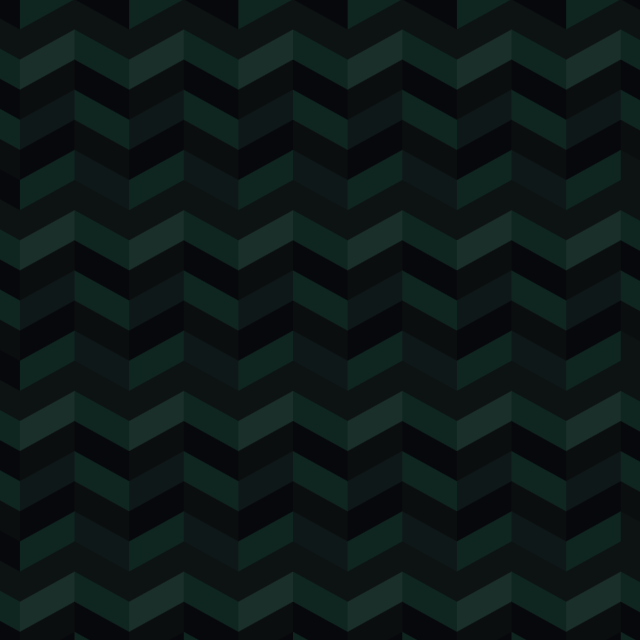
Give the GLSL for this pattern, as a three.js fragment shader.

```glsl
varying vec2 vUv;

// Layout, in fractions of the canvas
const float COLUMN_WIDTH = 0.08535;
const float FIRST_FOLD = 0.0311;
const float BAND_HEIGHT = 0.04706;
const float FIRST_PEAK = 0.0460;   // measured down from the top
const float BANDS_PER_REPEAT = 6.0;

// Outermost cells that lie fully inside the canvas
const float FIRST_COLUMN = 0.0;
const float LAST_COLUMN = 10.0;
const float FIRST_BAND = -1.0;
const float LAST_BAND = 19.0;

const vec3 BLACK = vec3(0.027, 0.031, 0.047);
const vec3 COAL = vec3(0.042, 0.056, 0.055);
const vec3 SOOT = vec3(0.050, 0.070, 0.069);
const vec3 SLATE = vec3(0.058, 0.093, 0.098);
const vec3 GREEN = vec3(0.058, 0.149, 0.125);
const vec3 SAGE = vec3(0.101, 0.180, 0.163);

// Slate darkens in the cells cut off by the canvas border
vec3 slateColor(vec2 cell) {
  if (cell.x < FIRST_COLUMN || cell.y < FIRST_BAND || cell.y > LAST_BAND) return BLACK;
  return cell.x > LAST_COLUMN ? SOOT : SLATE;
}

// Cell is (column, band counted downward); even columns rise to the right
vec3 cellColor(vec2 cell) {
  bool rising = mod(cell.x, 2.0) < 0.5;
  float band = mod(cell.y, BANDS_PER_REPEAT);
  if (band < 0.5) return rising ? SAGE : GREEN;
  if (band < 1.5) return rising ? COAL : BLACK;
  if (band < 2.5) return rising ? slateColor(cell) : GREEN;
  if (band < 3.5) return rising ? BLACK : COAL;
  if (band < 4.5) return rising ? GREEN : slateColor(cell);
  return SOOT;
}

void main() {
  // Bend the bands into a zigzag one band high
  float column = (vUv.x - FIRST_FOLD) / COLUMN_WIDTH;
  float zigzag = abs(mod(column, 2.0) - 1.0);
  float band = (1.0 - vUv.y - FIRST_PEAK) / BAND_HEIGHT - zigzag;

  // Blend the four nearest cells across about one pixel
  vec2 grid = vec2(column, band);
  vec2 corner = floor(grid - 0.5);
  vec2 blend = clamp((grid - corner - 1.0) / fwidth(grid) + 0.5, 0.0, 1.0);
  vec3 upper = mix(cellColor(corner), cellColor(corner + vec2(1.0, 0.0)), blend.x);
  vec3 lower = mix(cellColor(corner + vec2(0.0, 1.0)), cellColor(corner + 1.0), blend.x);

  gl_FragColor = vec4(mix(upper, lower, blend.y), 1.0);
}
```
